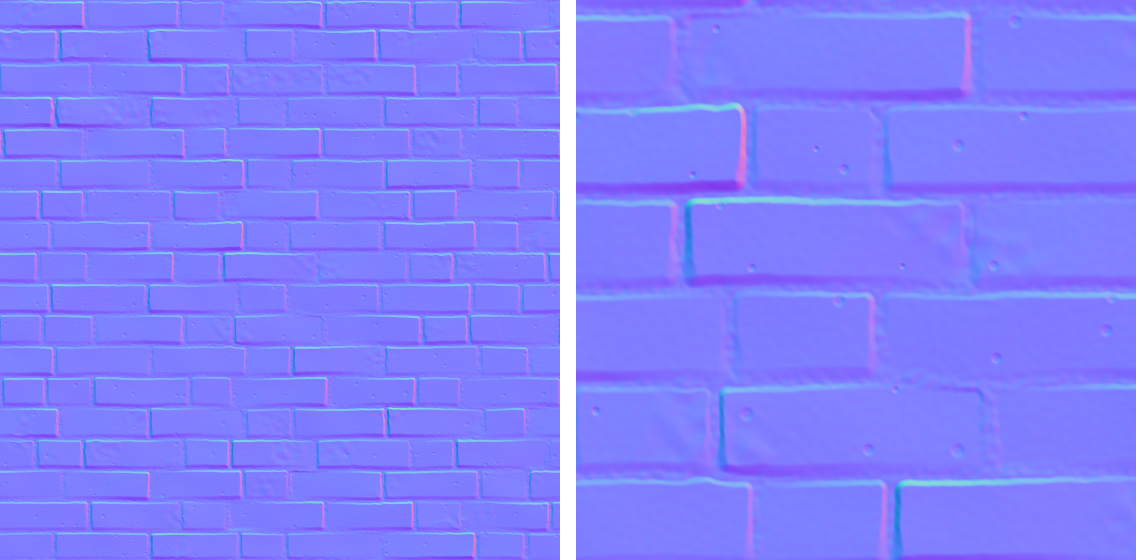
Left: the whole. Right: its middle third, enlarged.
This texture map is drawn by a three.js fragment shader. Its source:

```glsl
// Tangent-space normal map of a weathered brick wall, 18 courses high.
// Courses run stretcher, stretcher, header; alternate courses are shifted.
// A height field of bevelled bricks, mortar and wear is differentiated.
varying vec2 vUv;

#define COURSES 18.0
#define UNITS 12.0          // header widths across
#define JOINT 0.0050        // half width of a mortar joint
#define CORNER 0.0030
#define DEPTH 0.0017        // how far a brick stands proud
#define WOBBLE 0.0035       // unevenness of the courses
#define RAGGED 0.0022       // raggedness of brick edges
#define GRAIN 0.00009
#define MORTAR_GRAIN 0.00035
#define CHIPPING 0.0011
#define PIT_DEPTH 0.0005
#define STEP 0.0008         // differentiation step

vec2 hash2(vec2 p) {
  vec3 a = fract(p.xyx * vec3(0.1031, 0.1030, 0.0973));
  a += dot(a, a.yzx + 33.33);
  return fract((a.xx + a.yz) * a.zy);
}

float cornerGradient(vec2 cell, vec2 offset, vec2 period) {
  float angle = 6.2832 * hash2(mod(cell, period) + 7.0).x;
  return dot(vec2(cos(angle), sin(angle)), offset);
}

// Gradient noise that wraps after the given period
float noise(vec2 p, vec2 period) {
  vec2 i = floor(p), f = p - i;
  vec2 s = f * f * f * (f * (f * 6.0 - 15.0) + 10.0);
  vec2 e = vec2(1.0, 0.0);
  float low = mix(cornerGradient(i, f, period),
                  cornerGradient(i + e, f - e, period), s.x);
  float high = mix(cornerGradient(i + e.yx, f - e.yx, period),
                   cornerGradient(i + 1.0, f - 1.0, period), s.x);
  return mix(low, high, s.y);
}

float wrapNoise(vec2 p, vec2 frequency) {
  return noise(p * frequency, frequency);
}

// Sparse round dents, one candidate per cell
float pits(vec2 p, float frequency) {
  vec2 cell = floor(p * frequency);
  vec2 id = mod(cell, frequency);
  vec2 centre = 0.3 + 0.4 * hash2(id + 31.0);
  vec2 pick = hash2(id + 113.0);
  float radius = mix(0.10, 0.28, pick.y);
  float dist = length(p * frequency - cell - centre);
  return step(0.93, pick.x) * (1.0 - smoothstep(0.3 * radius, radius, dist));
}

float roundedBox(vec2 q, vec2 halfSize, float radius) {
  vec2 d = abs(q) - halfSize + radius;
  return length(max(d, 0.0)) + min(max(d.x, d.y), 0.0) - radius;
}

// Brick under p: xy = position from its centre, z = width in units, w = id
vec4 brickAt(vec2 p) {
  float t = COURSES * (1.0 - p.y);
  float nearTop = mod(t + 8.0, COURSES) - 9.0;
  t -= 0.098 - 0.164 * exp(-nearTop * nearTop / 1.5);
  float row = mod(floor(t), COURSES);
  bool even = mod(row, 2.0) < 0.5;

  float shift = (even ? -0.13 : 1.22) + 0.16 * (hash2(vec2(row, 5.0)).x - 0.5);
  float drift = 0.25 * noise(vec2(p.x * 6.0, row + 0.5), vec2(6.0, COURSES));
  float u = mod(p.x * UNITS - shift + drift, UNITS);
  float group = floor(u / 5.0), local = u - 5.0 * group;
  float left = 5.0 * group + 2.0 * floor(local / 2.0);
  float width = local < 4.0 ? 2.0 : 1.0;
  // The first stretcher is two headers in the middle courses
  if (even && row > 5.0 && row < 15.0 && u < 2.0) {
    left = floor(u);
    width = 1.0;
  }
  vec2 q = vec2((u - left - 0.5 * width) / UNITS, (0.5 - fract(t)) / COURSES);
  return vec4(q, width, row * UNITS + left);
}

float height(vec2 p) {
  float wear = smoothstep(0.12, 0.45, wrapNoise(p + 0.37, vec2(11.0, 15.0)));
  float rough = wrapNoise(p, vec2(64.0));
  float fine = wrapNoise(p, vec2(170.0));
  vec2 wobble = vec2(wrapNoise(p, vec2(9.0)), wrapNoise(p + 0.5, vec2(10.0)));
  vec4 brick = brickAt(p + WOBBLE * wobble);
  vec2 pick = hash2(vec2(brick.w, 17.0));

  // Brick outline with a crisp upper and a wide lower bevel
  vec2 halfSize = 0.5 * vec2(brick.z / UNITS, 1.0 / COURSES) - JOINT;
  float d = roundedBox(brick.xy, halfSize, CORNER);
  d += RAGGED * rough * (0.4 + 1.3 * wear) + 0.0006 * fine;
  float lower = 1.0 - smoothstep(-halfSize.y, 0.0, brick.y);
  float face = 1.0 - smoothstep(-mix(0.001, 0.004, lower), mix(0.0035, 0.005, lower), d);

  // Brick face: own level, slight tilt, grain, dents and chipped patches
  float level = DEPTH * (0.4 + 0.8 * pick.x);
  level += dot(brick.xy, (hash2(vec2(brick.w, 71.0)) - 0.5) * 0.045);
  level += GRAIN * fine - PIT_DEPTH * pits(p, 56.0);
  level += CHIPPING * wear * step(0.45, pick.y) * rough;

  // Mortar: coarse grain with smeared horizontal ridges
  float mortar = MORTAR_GRAIN * (fine + 1.2 * wrapNoise(p, vec2(24.0, 110.0)));
  mortar += 0.0008 * wear * rough;
  float swell = 0.0011 * wrapNoise(p, vec2(13.0, 17.0));
  return mix(mortar, level, face) + swell;
}

void main() {
  vec2 e = vec2(STEP, 0.0);
  vec2 slope = vec2(height(vUv + e) - height(vUv - e),
                    height(vUv + e.yx) - height(vUv - e.yx)) / (2.0 * STEP);
  vec3 normal = normalize(vec3(-slope - vec2(0.0, 0.01), 1.0));
  gl_FragColor = vec4(0.5 + 0.5 * normal, 1.0);
}
```
